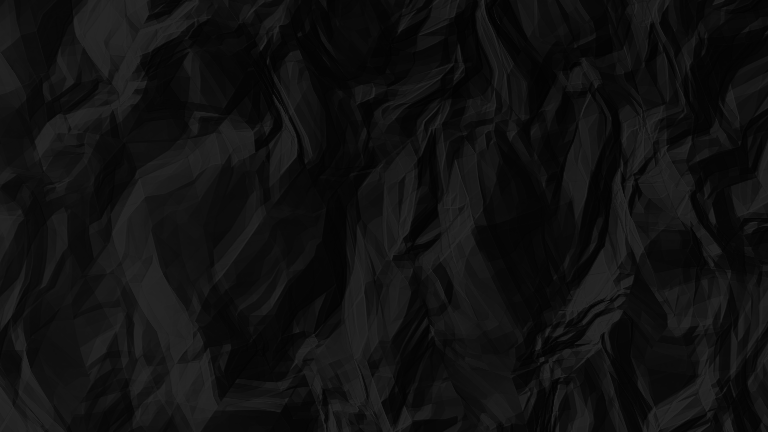
Reproduce this texture procedurally as a Shadertoy shader.

```glsl
// Crumpled black paper: angular shards and sharp creases under dim side light.
#define PAPER_TONE    0.068  // middle brightness
#define FACET_DEPTH   0.60   // contrast of the folded facets
#define CREASE_LIGHT  0.34   // lit ridges and dark valleys
#define CREASE_WIDTH  0.0030 // in canvas heights
#define BROAD_LIGHT   0.46   // slow brightness drift
#define GRAIN         0.05   // paper fibre
#define FOLD_SCALE    4.0    // largest facets per canvas height
#define FOLD_STEP     1.65   // size ratio between fold layers
#define STRETCH       1.22   // facet elongation
#define KINK          0.20   // how far each fold bends the next
#define LIGHT_DIR     vec2(-0.88, 0.47)

vec2 hash2(vec2 p) {
    vec3 q = fract(p.xyx * vec3(0.1031, 0.1030, 0.0973));
    q += dot(q, q.yzx + 33.33);
    return fract((q.xx + q.yz) * q.zy);
}

float gradDot(vec2 cell, vec2 offset, vec2 f) {
    float angle = 6.2832 * hash2(cell + offset).x;
    return dot(vec2(cos(angle), sin(angle)), f - offset);
}

// Gradient noise, about -0.7 to 0.7
float gnoise(vec2 p) {
    vec2 i = floor(p), f = p - i;
    vec2 u = f * f * f * (f * (f * 6.0 - 15.0) + 10.0);
    float low = mix(gradDot(i, vec2(0, 0), f), gradDot(i, vec2(1, 0), f), u.x);
    float high = mix(gradDot(i, vec2(0, 1), f), gradDot(i, vec2(1, 1), f), u.x);
    return mix(low, high, u.y);
}

// Flat triangles between random corners, -1 to 1 in both channels
vec2 shards(vec2 p) {
    vec2 s = p + 0.366 * (p.x + p.y);
    vec2 i = floor(s), f = s - i;
    vec2 side = f.x > f.y ? vec2(1, 0) : vec2(0, 1);
    float far = max(f.x, f.y), near = min(f.x, f.y);
    vec2 v = (1.0 - far) * hash2(i) + (far - near) * hash2(i + side) + near * hash2(i + 1.0);
    return 2.0 * v - 1.0;
}

// Height of the sheet; each fold layer kinks the ones after it
float sheet(vec2 p, float busy) {
    p += 0.08 * vec2(gnoise(p * 2.2 + 4.0), gnoise(p * 2.2 + 41.0));
    p.x += 0.15 * p.y;
    p.y /= STRETCH;
    p += 0.036 * shards(p * 6.5 + 70.0);
    mat2 turn = mat2(-0.505, 0.863, -0.863, -0.505);
    float scale = FOLD_SCALE, weight = 0.75, height = 0.0;
    for (int layer = 0; layer < 5; layer++) {
        vec2 v = shards(p * scale + 13.0 * float(layer));
        height += weight * v.x / scale;
        p = turn * (p + KINK * v / scale);
        scale *= FOLD_STEP;
        weight *= layer < 2 ? mix(1.0, busy, 0.5) * 1.05 : 0.75 * busy;
    }
    return height;
}

void mainImage(out vec4 fragColor, in vec2 fragCoord) {
    vec2 uv = fragCoord / iResolution.xy;
    vec2 p = fragCoord / iResolution.y;

    // Small wrinkles gather in patches, fewer toward the left
    float patches = uv.x + 0.9 * gnoise(p * 3.1 + 27.0);
    float busy = mix(0.55, 1.1, smoothstep(-0.1, 0.6, patches));

    // Slope toward the light and curvature across the creases
    vec2 reach = CREASE_WIDTH * LIGHT_DIR;
    float here = sheet(p, busy);
    float ahead = sheet(p + reach, busy);
    float behind = sheet(p - reach, busy);
    float slope = (behind - ahead) / (2.0 * CREASE_WIDTH);
    float ridge = (2.0 * here - ahead - behind) / CREASE_WIDTH;

    // Brightness is summed as exposure, so shadows stay deep
    float exposure = FACET_DEPTH * 2.0 * tanh(slope / 2.0);
    exposure += CREASE_LIGHT * clamp(ridge, -1.5, 2.5);

    // Side light, dark upper hollow, slow drift
    vec2 hollow = (uv - vec2(0.56, 0.75)) / vec2(0.26, 0.42);
    float drift = smoothstep(0.38, 0.0, uv.x) - 0.8 * exp(-dot(hollow, hollow));
    drift += 0.5 * (0.5 - uv.y) + 0.9 * gnoise(p * 1.9 + 9.0) + 0.7 * gnoise(p * 5.0 + 3.0);
    exposure += BROAD_LIGHT * drift;

    // Fibre grain, then a soft limit on the highlights
    exposure += GRAIN * (gnoise(p * 130.0) + gnoise(p * 45.0));
    float tone = PAPER_TONE * exp(exposure);
    tone /= 1.0 + tone + 8.0 * tone * tone;
    fragColor = vec4(vec3(tone), 1.0);
}
```
